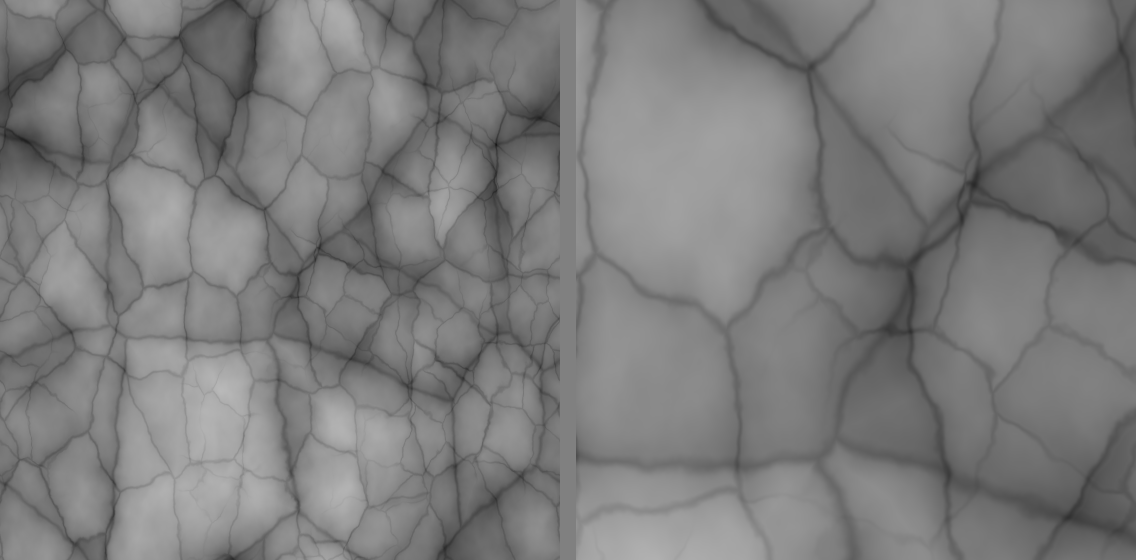
Left, the full canvas; right, a detail of the centre.
Give the GLSL for this texture, as a WebGL 2 fragment shader.

```glsl
#version 300 es
precision highp float;
precision highp int;
// Tiling relief of weathered grey rock: tall lumps split into smaller stones.
// Three layers of weighted, warped Voronoi cells give domes, shaded valleys
// and thin cracks; wrapping value noise adds broad light and soft mottling.

uniform vec2 u_resolution;
out vec4 fragColor;

const vec2  BOULDER_GRID = vec2(4.0, 3.0);   // cells per tile
const vec2  STONE_GRID   = vec2(9.0, 6.0);
const vec2  FLAKE_GRID   = vec2(14.0, 11.0);
const vec2  CLOUD_GRID   = vec2(5.0, 4.0);
const float JITTER       = 0.85;
const float SIZE_SPREAD  = 0.28;   // how much large cells push back small ones
const float BEND         = 0.050;  // wide warp of the outlines
const float CRINKLE      = 0.018;  // fine warp of the outlines
const float CRACK_WIDTH  = 0.0035;
const float MEAN_TONE    = 0.492;
const float CONTRAST     = 1.10;

// Two random values in 0..1 for a wrapped lattice cell.
vec2 hash2(vec2 cell, vec2 period, float seed) {
    uvec2 v = uvec2(mod(cell, period)) + uvec2(uint(seed) * 131u, uint(seed) * 57u);
    v = v * 1664525u + 1013904223u;
    v.x += v.y * 1664525u;
    v.y += v.x * 1664525u;
    v ^= v >> 16u;
    v.x += v.y * 1664525u;
    v.y += v.x * 1664525u;
    v ^= v >> 16u;
    return vec2(v >> 8u) * exp2(-24.0);
}

// Two channels of wrapping value noise.
vec2 noise2(vec2 uv, vec2 period, float seed) {
    vec2 p = uv * period, cell = floor(p), f = p - cell;
    f = f * f * f * (f * (f * 6.0 - 15.0) + 10.0);
    vec2 low  = mix(hash2(cell, period, seed), hash2(cell + vec2(1, 0), period, seed), f.x);
    vec2 high = mix(hash2(cell + vec2(0, 1), period, seed), hash2(cell + vec2(1, 1), period, seed), f.x);
    return mix(low, high, f.y);
}

// Fractal sum of noise, centred on zero.
vec2 fbm2(vec2 uv, vec2 period, float seed) {
    vec2 sum = vec2(0.0);
    float gain = 0.5;
    for (int i = 0; i < 5; i++) {
        sum += gain * (noise2(uv, period, seed + float(i)) - 0.5);
        period *= 2.0;
        gain *= 0.5;
    }
    return sum;
}

// Weighted Voronoi cell: x = distance to its border in cell units, y = cell id.
vec2 stoneCell(vec2 uv, vec2 grid, float seed) {
    vec2 p = uv * grid, base = floor(p), f = p - base;
    vec2 nearest = vec2(0.0);
    float best = 1e3, id = 0.0;
    for (int k = 0; k < 25; k++) {
        vec2 o = vec2(k % 5, k / 5) - 2.0;
        vec2 trait = hash2(base + o, grid, seed + 1.0);
        vec2 site = o + 0.5 + JITTER * (hash2(base + o, grid, seed) - 0.5) - f;
        float d = dot(site, site) - SIZE_SPREAD * trait.x;
        if (d < best) { best = d; nearest = site; id = mix(trait.x, trait.y, 0.5); }
    }
    float gap = 1e3;
    for (int k = 0; k < 25; k++) {
        vec2 o = vec2(k % 5, k / 5) - 2.0;
        float weight = hash2(base + o, grid, seed + 1.0).x;
        vec2 site = o + 0.5 + JITTER * (hash2(base + o, grid, seed) - 0.5) - f;
        float d = dot(site, site) - SIZE_SPREAD * weight;
        float apart = length(site - nearest);
        if (apart > 1e-3) gap = min(gap, (d - best) / (2.0 * apart));
    }
    return vec2(max(gap, 0.0), id);
}

// Dark line along a border; gap is in cell units.
float crack(float gap, vec2 grid, float width) {
    float w = max(width, 1.5 / u_resolution.y);
    return 1.0 - smoothstep(0.0, w, gap / grid.x);
}

void main() {
    vec2 uv = gl_FragCoord.xy / u_resolution;

    // Warped outlines
    vec2 bend = BEND * fbm2(uv, vec2(7.0, 6.0), 11.0);
    vec2 crinkle = CRINKLE * fbm2(uv, vec2(24.0, 20.0), 23.0);
    vec2 q = uv + bend + crinkle;
    vec2 clouds = fbm2(uv + bend, CLOUD_GRID, 37.0);
    vec2 mottle = fbm2(uv + 0.5 * bend, vec2(20.0, 15.0), 47.0);

    // Large lumps: raised ones are crisp, sunken ones lie in wide shade
    vec2 boulder = stoneCell(q, BOULDER_GRID, 61.0);
    float raised = smoothstep(0.3, 0.7, boulder.y);
    float boulderDome = 1.0 - exp(-boulder.x * mix(5.0, 9.0, raised));
    raised = mix(0.5, raised, smoothstep(0.0, 0.008, boulder.x / BOULDER_GRID.x));
    float tone = 0.07 * (raised - 0.5) + 0.17 * (boulderDome - 0.6);

    // Medium stones, flatter on the raised lumps
    vec2 stone = stoneCell(q + 0.3 * crinkle, STONE_GRID, 71.0);
    float relief = mix(1.0, 0.45, raised);
    float stoneDome = 1.0 - exp(-stone.x * 7.0);
    float stoneStep = smoothstep(0.0, 0.005, stone.x / STONE_GRID.x);
    tone += relief * (0.11 * (stoneDome - 0.55) + 0.11 * (stone.y - 0.5) * stoneStep);

    // Small flakes, broken up by noise
    vec2 flake = stoneCell(q + 0.6 * crinkle, FLAKE_GRID, 83.0);
    float flakeMask = smoothstep(-0.08, 0.14, clouds.y);
    float flakeStep = smoothstep(0.0, 0.004, flake.x / FLAKE_GRID.x);
    tone += flakeMask * (0.035 * (1.0 - exp(-flake.x * 8.0) - 0.5)
                       + 0.04 * (flake.y - 0.5) * flakeStep);

    // Cracks
    tone -= 0.045 * crack(boulder.x, BOULDER_GRID, 1.6 * CRACK_WIDTH);
    tone -= 0.050 * crack(stone.x, STONE_GRID, CRACK_WIDTH);
    tone -= 0.045 * flakeMask * crack(flake.x, FLAKE_GRID, 0.8 * CRACK_WIDTH);

    // Broad light and surface mottling
    tone += 0.32 * clouds.x + 0.07 * mottle.x;

    fragColor = vec4(vec3(clamp(MEAN_TONE + CONTRAST * tone, 0.0, 1.0)), 1.0);
}
```
